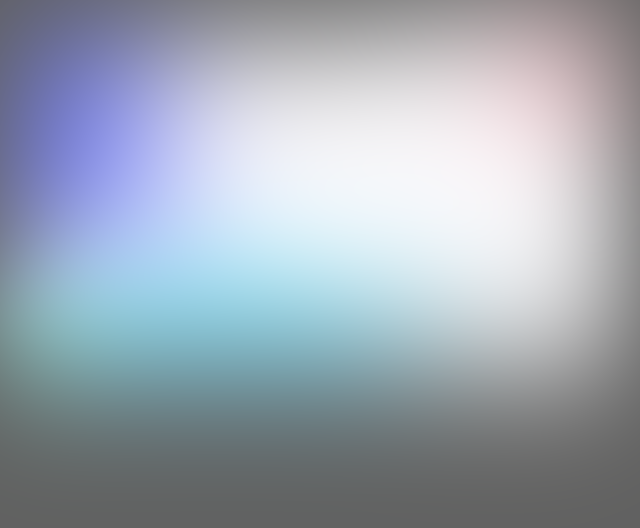
This background is drawn by a WebGL 2 fragment shader. Its source:

```glsl
#version 300 es
precision highp float;
// Soft blurred backdrop: a bright white panel fading into grey on all sides,
// washed with violet (upper left), cyan to teal (lower left) and pink (upper right).
// Every transition is a Gaussian-blurred step, placed in canvas units.

uniform vec2 u_resolution;
out vec4 outColor;

// Colours; light values are those before the edge fade
const vec3 GREY   = vec3(0.378, 0.378, 0.376);
const vec3 WHITE  = vec3(0.985, 0.980, 0.988);
const vec3 VIOLET = vec3(0.450, 0.490, 0.965);
const vec3 CYAN   = vec3(0.540, 0.900, 0.995);
const vec3 TEAL   = vec3(0.640, 0.970, 0.940);
const vec3 PINK   = vec3(1.000, 0.855, 0.878);

// Blurred edges of the panel: x = position, y = blur width
const vec2 LEFT   = vec2(0.036, 0.085);
const vec2 RIGHT  = vec2(0.960, 0.085);
const vec2 BOTTOM = vec2(0.304, 0.127);
const vec2 TOP    = vec2(0.921, 0.119);
const float LEFT_SPREAD = 0.032; // the left edge reaches further out low down
const float TOP_SPREAD  = 0.040; // the top edge reaches higher on the right

// Blurred edges of the colour washes
const vec2 VIOLET_X = vec2(0.247, 0.111);
const vec2 VIOLET_Y = vec2(0.541, 0.110);
const vec2 CYAN_X   = vec2(0.651, 0.117);
const vec2 CYAN_Y   = vec2(0.470, 0.119);
const vec2 TEAL_X   = vec2(0.130, 0.090);
const vec2 PINK_X   = vec2(0.768, 0.091);
const vec2 PINK_Y   = vec2(0.731, 0.095);
const float CYAN_RISE = 0.050;   // the cyan wash climbs towards the left

// Step convolved with a Gaussian, by a tanh fit of the normal integral
float blurredStep(vec2 edge, float p) {
    float z = clamp((p - edge.x) / edge.y, -4.0, 4.0);
    return 0.5 + 0.5 * tanh(z * (0.7979 + 0.0357 * z * z));
}

// Fade of the whole panel into the grey surround
float panelLight(vec2 p) {
    vec2 left = LEFT, top = TOP;
    left.x -= LEFT_SPREAD * (1.0 - smoothstep(0.35, 0.60, p.y));
    top.x += TOP_SPREAD * smoothstep(0.45, 0.90, p.x);
    float across = blurredStep(left, p.x) * (1.0 - blurredStep(RIGHT, p.x));
    float along = blurredStep(BOTTOM, p.y) * (1.0 - blurredStep(top, p.y));
    return across * along;
}

// Colour of the panel before the fade
vec3 panelColor(vec2 p) {
    vec2 cyanY = CYAN_Y;
    cyanY.x += CYAN_RISE * (1.0 - smoothstep(0.25, 0.60, p.x));

    float cyan = (1.0 - blurredStep(CYAN_X, p.x)) * (1.0 - blurredStep(cyanY, p.y));
    float violet = (1.0 - blurredStep(VIOLET_X, p.x)) * blurredStep(VIOLET_Y, p.y);
    float pink = blurredStep(PINK_X, p.x) * blurredStep(PINK_Y, p.y);

    vec3 lowWash = mix(TEAL, CYAN, blurredStep(TEAL_X, p.x));
    vec3 color = mix(WHITE, lowWash, cyan);
    color = mix(color, VIOLET, violet);
    return mix(color, PINK, pink);
}

void main() {
    vec2 p = gl_FragCoord.xy / u_resolution;
    outColor = vec4(mix(GREY, panelColor(p), panelLight(p)), 1.0);
}
```
